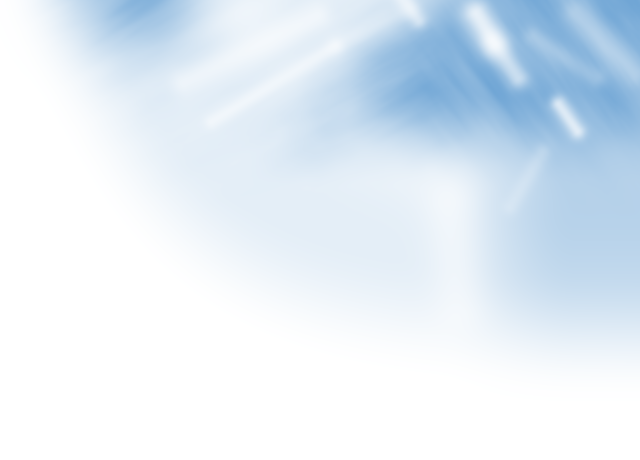
Write a Shadertoy shader that draws this background.

```glsl
// Soft blue sky with wispy clouds, fading to white along a sweeping curve at lower left

float hash(vec2 p) {
    vec3 q = fract(p.xyx * 0.1031);
    q += dot(q, q.yzx + 33.33);
    return fract((q.x + q.y) * q.z);
}

float noise(vec2 p) {
    vec2 i = floor(p), f = fract(p);
    f = f * f * (3.0 - 2.0 * f);
    return mix(mix(hash(i), hash(i + vec2(1, 0)), f.x),
               mix(hash(i + vec2(0, 1)), hash(i + vec2(1, 1)), f.x), f.y);
}

float fbm(vec2 p) {
    float sum = 0.0, amp = 0.5;
    for (int i = 0; i < 4; i++) {
        sum += amp * noise(p);
        p = mat2(1.6, 1.2, -1.2, 1.6) * p + 7.3;
        amp *= 0.5;
    }
    return sum;
}

// Gaussian glow around a point
float glow(vec2 p, vec2 center, vec2 radius) {
    vec2 q = (p - center) / radius;
    return exp(-dot(q, q));
}

// Gaussian glow around a segment
float streak(vec2 p, vec2 a, vec2 b, float width) {
    vec2 ab = b - a;
    float h = clamp(dot(p - a, ab) / dot(ab, ab), 0.0, 1.0);
    vec2 q = (p - a - ab * h) / width;
    return exp(-dot(q, q));
}

// Noise drawn out along a direction
float fibres(vec2 p, vec2 dir) {
    return fbm(vec2(dot(p, dir) * 3.5, dot(p, vec2(-dir.y, dir.x)) * 17.0));
}

void mainImage(out vec4 fragColor, in vec2 fragCoord) {
    vec2 uv = fragCoord / iResolution.xy;
    vec2 p = vec2(uv.x * 1.391, uv.y);

    // Fade above the curved white corner
    float drop = 0.87 * exp(-3.4 * p.x);
    float rise = (p.y - 0.13 - drop) / sqrt(1.0 + 11.56 * drop * drop);
    float haze = smoothstep(0.0, 0.27, rise);

    // Pale haze, deeper toward the right edge
    float right = smoothstep(0.95, 1.25, p.x) * smoothstep(0.1, 0.55, p.y);
    float blue = 0.19 * haze + 0.32 * right;

    // Deep sky at the upper right and a patch at the upper left
    float soft = fbm(p * 4.0) - 0.47;
    float sky = smoothstep(0.6, 0.83, p.y + 0.08 * soft)
              * smoothstep(-0.2, 0.09, p.x - p.y + 0.1 * soft);
    blue = mix(blue, 0.87, sky);
    blue += 0.68 * glow(p, vec2(0.3, 1.03), vec2(0.14, 0.13));

    // Wind-drawn texture
    float wisp = mix(fibres(p, vec2(0.87, 0.5)), fibres(p, vec2(0.6, -0.8)),
                     smoothstep(0.85, 1.02, p.x)) - 0.47;
    blue *= 1.0 + (0.55 * wisp + 0.25 * soft) * smoothstep(0.5, 0.85, p.y);

    // Broad clouds
    blue *= 1.0 - 0.45 * glow(p, vec2(0.53, 0.96), vec2(0.1, 0.09));
    blue *= 1.0 - 0.3 * streak(p, vec2(0.76, 0.68), vec2(0.96, 0.6), 0.08);
    blue *= 1.0 - 0.45 * streak(p, vec2(0.98, 0.55), vec2(1.0, 0.33), 0.06);

    // Bright streaks, left group
    blue *= 1.0 - 0.5 * streak(p, vec2(0.4, 0.82), vec2(0.69, 0.965), 0.03);
    blue *= 1.0 - 0.45 * streak(p, vec2(0.46, 0.735), vec2(0.73, 0.9), 0.016);
    blue *= 1.0 - 0.35 * streak(p, vec2(0.73, 0.9), vec2(0.89, 0.98), 0.022);
    blue *= 1.0 - 0.5 * streak(p, vec2(0.87, 1.01), vec2(0.91, 0.955), 0.018);

    // Bright streaks, right group
    blue *= 1.0 - 0.8 * streak(p, vec2(1.035, 0.97), vec2(1.075, 0.905), 0.032);
    blue *= 1.0 - 0.6 * streak(p, vec2(1.07, 0.91), vec2(1.125, 0.83), 0.024);
    blue *= 1.0 - 0.7 * streak(p, vec2(1.214, 0.773), vec2(1.255, 0.715), 0.018);
    blue *= 1.0 - 0.25 * streak(p, vec2(1.16, 0.92), vec2(1.295, 0.83), 0.022);
    blue *= 1.0 - 0.3 * streak(p, vec2(1.25, 0.97), vec2(1.38, 0.84), 0.03);
    blue *= 1.0 - 0.22 * streak(p, vec2(1.18, 0.67), vec2(1.11, 0.55), 0.018);

    vec3 deepBlue = vec3(0.44, 0.65, 0.835);
    fragColor = vec4(mix(vec3(1.0), deepBlue, clamp(blue, 0.0, 1.1)), 1.0);
}
```
